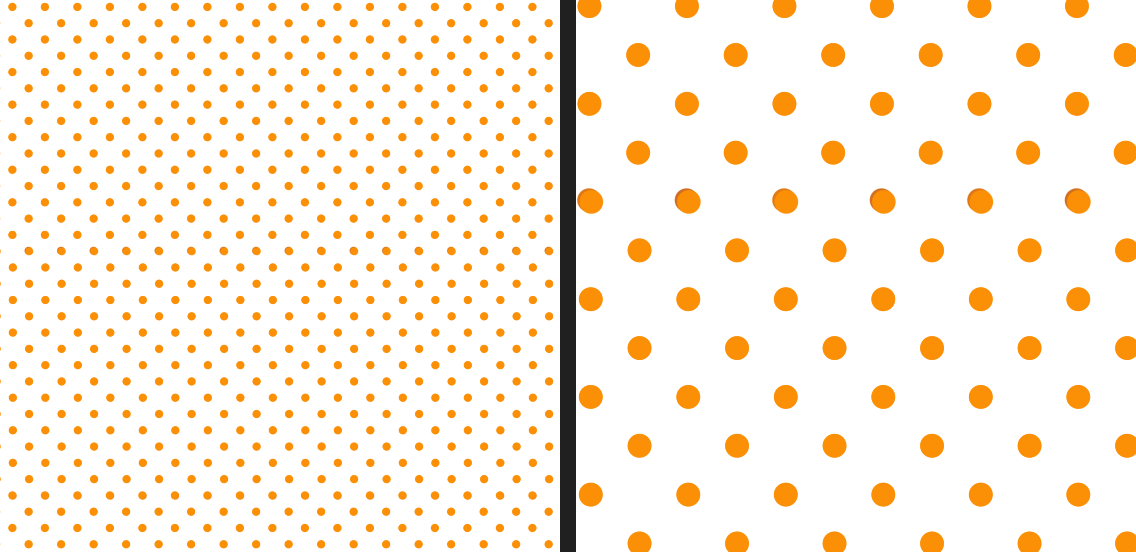
Left, the full canvas; right, a detail of the centre.
Give the GLSL for this pattern, as a WebGL 1 fragment shader.

```glsl
precision highp float;

uniform vec2 u_resolution;

// One unit is the spacing between dots in a row
const float COLUMNS = 17.23;
const float ROW_PITCH = 0.501;
const vec2 FIRST_DOT = vec2(0.381, 0.213);
const float DOT_RADIUS = 0.121;
const float BAND_ROWS = 15.0;
const float BAND_SHIFT = 0.014;

const vec3 PAPER = vec3(1.0);
const vec3 ORANGE = vec3(0.985, 0.56, 0.02);
const vec3 BURNT_ORANGE = vec3(0.80, 0.42, 0.14);

float hash(vec2 cell) {
    return fract(sin(dot(cell, vec2(12.9898, 78.233))) * 43758.5453);
}

// Smooth coverage of a disc centred on the origin
float disc(vec2 p, float radius, float soft) {
    return 1.0 - smoothstep(-soft, soft, length(p) - radius);
}

// 1 on the chosen row, 0 elsewhere
float isRow(float row, float target) {
    return 1.0 - step(0.5, abs(row - target));
}

// The middle band of rows sits slightly to the right
float bandShift(float row) {
    return BAND_SHIFT * mod(floor(row / BAND_ROWS), 2.0);
}

void main() {
    float unitsPerPixel = COLUMNS / u_resolution.x;
    vec2 p = vec2(gl_FragCoord.x, u_resolution.y - gl_FragCoord.y) * unitsPerPixel;
    float soft = 0.75 * unitsPerPixel;

    // Staggered grid, counted from the top left
    p -= FIRST_DOT;
    float row = floor(p.y / ROW_PITCH + 0.5);
    p.x -= 0.5 * mod(row, 2.0) + bandShift(row);
    float column = floor(p.x + 0.5);
    vec2 local = p - vec2(column, row * ROW_PITCH);

    // Doubled dots leave a dark crescent where bands meet
    float upperSeam = isRow(row, BAND_ROWS);
    float lowerSeam = isRow(row, 2.0 * BAND_ROWS);
    vec2 ghostOffset = vec2(-0.018, -0.014) * (upperSeam - 0.6 * lowerSeam);
    float wear = mix(0.5, 1.0, hash(vec2(column, row)));
    float darkness = wear * (upperSeam + 0.5 * lowerSeam);

    float ghost = disc(local - ghostOffset, DOT_RADIUS, soft);
    float dotMask = disc(local + 0.3 * ghostOffset, DOT_RADIUS, soft);

    vec3 color = mix(PAPER, mix(ORANGE, BURNT_ORANGE, darkness), ghost);
    color = mix(color, ORANGE, dotMask);
    gl_FragColor = vec4(color, 1.0);
}
```
